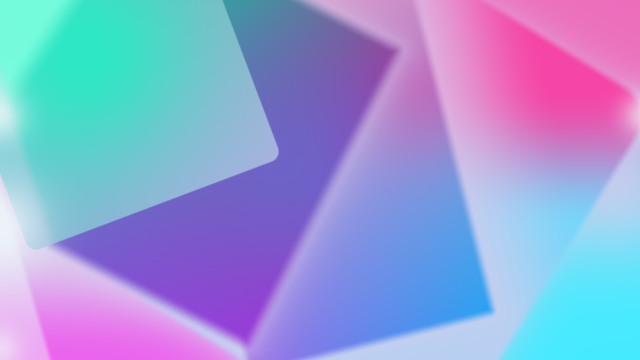
Give the GLSL for this background, as a Shadertoy shader.

```glsl
// Overlapping soft, rotated glass panels in mint, violet, blue and pink.

const vec3 PALE    = vec3(0.85, 0.80, 0.93);
const vec3 WHITE   = vec3(0.94, 0.97, 0.98);
const vec3 MINT    = vec3(0.14, 0.93, 0.76);
const vec3 ICE     = vec3(0.50, 1.00, 0.88);
const vec3 PINK    = vec3(0.96, 0.27, 0.65);
const vec3 CYAN    = vec3(0.27, 0.92, 1.00);
const vec3 SKY     = vec3(0.46, 0.84, 0.98);
const vec3 MAGENTA = vec3(0.92, 0.39, 0.93);

// Position in the frame of a rotated panel
vec2 toLocal(vec2 p, vec2 centre, float angle) {
    vec2 d = p - centre;
    float c = cos(angle), s = sin(angle);
    return vec2(c * d.x + s * d.y, c * d.y - s * d.x);
}

float roundedBox(vec2 q, vec2 halfSize, float radius) {
    vec2 d = abs(q) - halfSize + radius;
    return length(max(d, 0.0)) + min(max(d.x, d.y), 0.0) - radius;
}

// Signed distance to the line a-b, positive on its right
float rightOf(vec2 p, vec2 a, vec2 b) {
    vec2 dir = normalize(b - a);
    return dot(p - a, vec2(dir.y, -dir.x));
}

// Blend of four corner colours across a panel
vec3 cornerBlend(vec2 q, vec2 halfSize, vec3 bl, vec3 br, vec3 tl, vec3 tr) {
    vec2 uv = clamp(0.5 + 0.5 * q / halfSize, 0.0, 1.0);
    return mix(mix(bl, br, uv.x), mix(tl, tr, uv.x), uv.y);
}

// Round spot of colour
vec3 spot(vec3 col, vec2 p, vec2 centre, float radius, vec3 tint, float amount) {
    vec2 d = (p - centre) / radius;
    return mix(col, tint, amount * exp(-dot(d, d)));
}

// Panel over a backdrop, with a pale halo outside its edge
vec3 layer(vec3 under, vec3 fill, float d, float softness, float halo) {
    under = mix(under, PALE, halo * exp(-max(d, 0.0) / 0.045));
    return mix(fill, under, smoothstep(-softness, softness, d));
}

// Backdrop: magenta at the left, cyan to pink at the right
vec3 backdrop(vec2 p) {
    vec3 left = mix(MAGENTA, PALE, smoothstep(0.0, 0.34, p.y));
    float seam = rightOf(p, vec2(0.14, 0.0), vec2(0.045, 0.33));
    left = mix(left, WHITE, 0.45 * smoothstep(0.01, -0.01, seam));
    vec3 right = mix(CYAN, mix(PINK, PALE, 0.3), smoothstep(0.35, 0.8, p.y));
    right = spot(right, p, vec2(1.72, 0.47), 0.2, PALE, 0.75);
    return mix(left, right, smoothstep(0.6, 0.9, p.x));
}

vec3 pinkPanel(vec3 col, vec2 p) {
    vec2 q = toLocal(p, vec2(0.994, 0.509), -0.552);
    float d = roundedBox(q, vec2(0.6), 0.1);
    vec3 fill = mix(SKY, PINK, smoothstep(0.36, 0.76, p.y));
    float inner = rightOf(p, vec2(1.37, 0.13), vec2(1.153, 1.0));
    fill = mix(fill, PALE, 0.65 * (1.0 - smoothstep(0.0, 0.32, inner)));
    return layer(col, fill, d, 0.014, 0.35);
}

vec3 bluePanel(vec3 col, vec2 p) {
    vec2 halfSize = vec2(0.348, 0.5);
    vec2 q = toLocal(p, vec2(0.912, 0.532), 0.245);
    vec3 fill = cornerBlend(q, halfSize,
        vec3(0.60, 0.42, 0.90), vec3(0.15, 0.64, 0.95),
        vec3(0.80, 0.65, 0.80), vec3(0.88, 0.58, 0.78));
    fill = spot(fill, p, vec2(1.18, 0.77), 0.2, vec3(0.77, 0.36, 0.70), 0.75);
    return layer(col, fill, roundedBox(q, halfSize, 0.01), 0.016, 0.4);
}

vec3 violetPanel(vec3 col, vec2 p) {
    vec2 halfSize = vec2(0.31, 0.462);
    vec2 q = toLocal(p, vec2(0.624, 0.592), -0.473);
    vec3 fill = cornerBlend(q, halfSize,
        vec3(0.45, 0.38, 0.80), vec3(0.61, 0.22, 0.86),
        vec3(0.08, 0.75, 0.62), vec3(0.60, 0.25, 0.60));
    fill = spot(fill, p, vec2(0.84, 0.51), 0.3, vec3(0.39, 0.42, 0.80), 0.75);
    return layer(col, fill, roundedBox(q, halfSize, 0.01), 0.024, 0.6);
}

vec3 mintPanel(vec3 col, vec2 p) {
    vec2 halfSize = vec2(0.374);
    vec2 q = toLocal(p, vec2(0.301, 0.780), 0.36);
    vec3 fill = cornerBlend(q, halfSize,
        vec3(0.50, 0.72, 0.82), vec3(0.66, 0.70, 0.87),
        vec3(0.15, 0.95, 0.78), vec3(0.40, 0.75, 0.72));
    fill = spot(fill, p, vec2(0.24, 0.85), 0.27, MINT, 0.85);
    // Paler facets near the left border
    float facet = rightOf(p, vec2(0.02, 0.70), vec2(0.24, 1.04));
    fill = mix(fill, ICE, 0.85 * smoothstep(0.03, -0.05, facet));
    float sliver = rightOf(p, vec2(0.14, 0.34), vec2(0.045, 0.65));
    fill = mix(fill, PALE, 0.35 * smoothstep(0.02, -0.02, sliver));
    float d = roundedBox(q, halfSize, 0.03);
    return layer(col, fill, d, 0.003, 0.0);
}

void mainImage(out vec4 fragColor, in vec2 fragCoord) {
    // Height is one unit; x is scaled to a 16:9 layout
    vec2 p = fragCoord / iResolution.xy * vec2(16.0 / 9.0, 1.0);
    vec3 col = backdrop(p);
    col = pinkPanel(col, p);
    col = bluePanel(col, p);
    col = violetPanel(col, p);
    col = mintPanel(col, p);
    // Bright glints at the borders
    col = spot(col, p, vec2(0.0, 0.68), 0.07, WHITE, 0.75);
    col = spot(col, p, vec2(0.0, 0.37), 0.12, WHITE, 0.8);
    col = spot(col, p, vec2(0.0, 0.03), 0.06, WHITE, 0.6);
    col = spot(col, p, vec2(1.79, 0.68), 0.06, WHITE, 0.7);
    fragColor = vec4(col, 1.0);
}
```
